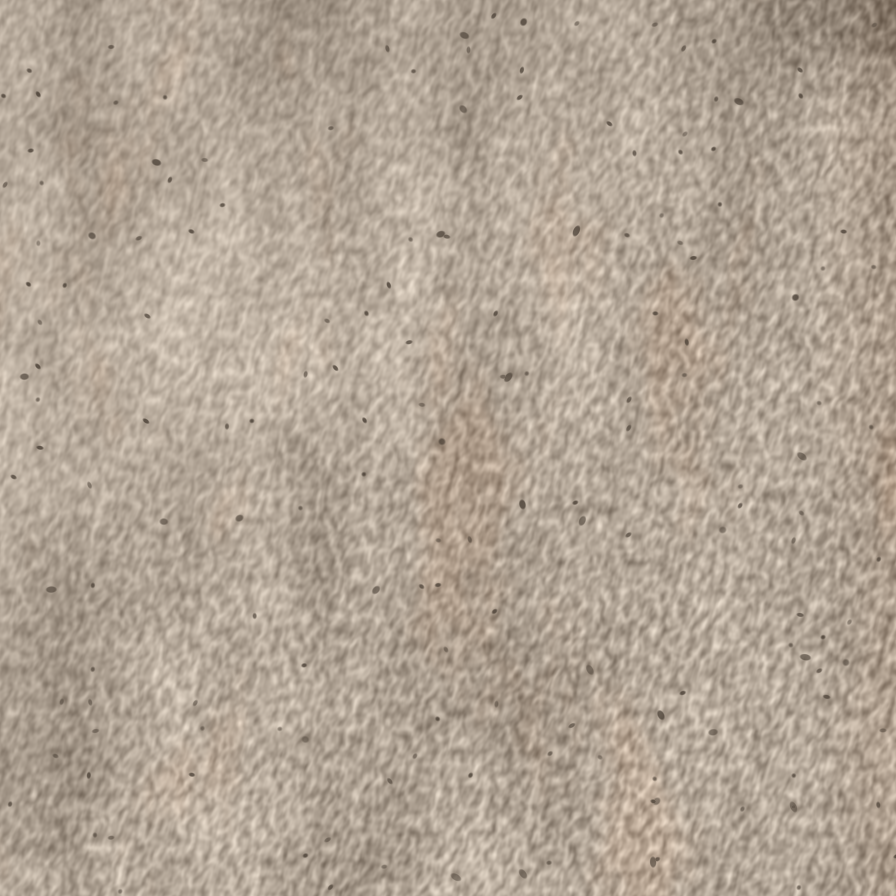
Write a Shadertoy shader that draws this texture.

```glsl
vec2 hash2(vec2 p) {
    vec3 q = fract(p.xyx * vec3(0.1031, 0.1030, 0.0973));
    q += dot(q, q.yzx + 33.33);
    return fract((q.xx + q.yz) * q.zy);
}

float cornerSlope(vec2 cell, vec2 offset) {
    float angle = 6.2832 * hash2(cell + 57.0).x;
    return dot(vec2(cos(angle), sin(angle)), offset);
}

float gradientNoise(vec2 p) {
    vec2 i = floor(p), f = p - i;
    vec2 u = f * f * f * (f * (f * 6.0 - 15.0) + 10.0);
    vec2 e = vec2(0.0, 1.0);
    return mix(mix(cornerSlope(i, f), cornerSlope(i + e.yx, f - e.yx), u.x),
               mix(cornerSlope(i + e, f - e), cornerSlope(i + 1.0, f - 1.0), u.x), u.y);
}

float fbm(vec2 p) {
    float sum = 0.0, amplitude = 1.0;
    for (int i = 0; i < 5; i++) {
        sum += amplitude * gradientNoise(p);
        p = p * 2.03 + 17.3;
        amplitude *= 0.55;
    }
    return sum;
}

// Short upright grains leaning slightly to the right
float grain(vec2 uv) {
    vec2 p = vec2(uv.x - 0.25 * uv.y, uv.y);
    p += 0.003 * vec2(gradientNoise(uv * 45.0), gradientNoise(uv * 45.0 + 91.0));
    float coarse = gradientNoise(p * vec2(112.0, 66.0));
    float fine = gradientNoise(p * vec2(185.0, 120.0) + 31.0);
    return coarse + 0.55 * fine;
}

// Scattered oval pits: one possible pit in each grid cell
float pits(vec2 uv, float cells, float density, float size) {
    vec2 p = uv * cells, id = floor(p);
    vec2 place = hash2(id + cells), kind = hash2(id + cells * 3.0 + 11.0);
    vec2 d = (fract(p) - mix(vec2(0.25), vec2(0.75), place)) / cells;
    float angle = 3.1416 * place.x + 2.0 * kind.y;
    d = mat2(cos(angle), -sin(angle), sin(angle), cos(angle)) * d;
    d.x *= 1.0 + 0.8 * kind.y;
    float radius = size * mix(0.55, 1.0, kind.y);
    float edge = max(0.0015, 0.7 / iResolution.y);
    float shape = 1.0 - smoothstep(radius - edge, radius + edge, length(d));
    return shape * step(kind.x, density) * mix(0.55, 1.0, place.y);
}

void mainImage(out vec4 fragColor, in vec2 fragCoord) {
    vec2 uv = fragCoord / iResolution.y;

    // Ragged stains drawn out downwards, stronger on the left
    vec2 warp = 0.025 * vec2(fbm(uv * 9.0), fbm(uv * 9.0 + 40.0));
    float stain = fbm((uv + warp) * vec2(6.5, 2.4) + 5.0);
    float mottle = fbm(uv * vec2(24.0, 17.0) + 70.0);
    float tone = stain * mix(0.125, 0.07, smoothstep(0.3, 0.8, uv.x)) + 0.04 * mottle;

    // Grain bites deeper towards the lower right
    tone += grain(uv) * mix(0.15, 0.24, smoothstep(0.2, 1.5, uv.x + 1.0 - uv.y));

    // Shade on the right border and upper right corner
    float border = smoothstep(0.9, 1.02, uv.x + 0.05 * stain);
    float corner = smoothstep(0.32, 0.0, length((uv - 1.0) * vec2(1.0, 2.2)));
    tone -= 0.05 * border + 0.13 * corner;

    vec3 stone = vec3(0.697, 0.647, 0.59) + tone * vec3(1.0, 1.0, 0.98);

    // Faint rusty patches
    float rust = smoothstep(0.15, 0.6, fbm(uv * vec2(5.0, 2.5) + 130.0));
    stone += vec3(0.02, -0.002, -0.015) * (rust + 0.6 * border);

    float pit = max(pits(uv, 13.0, 0.22, 0.0062), pits(uv + 0.37, 33.0, 0.12, 0.0038));
    stone = mix(stone, vec3(0.29, 0.25, 0.21), 0.85 * pit);

    fragColor = vec4(clamp(stone, 0.0, 1.0), 1.0);
}
```
